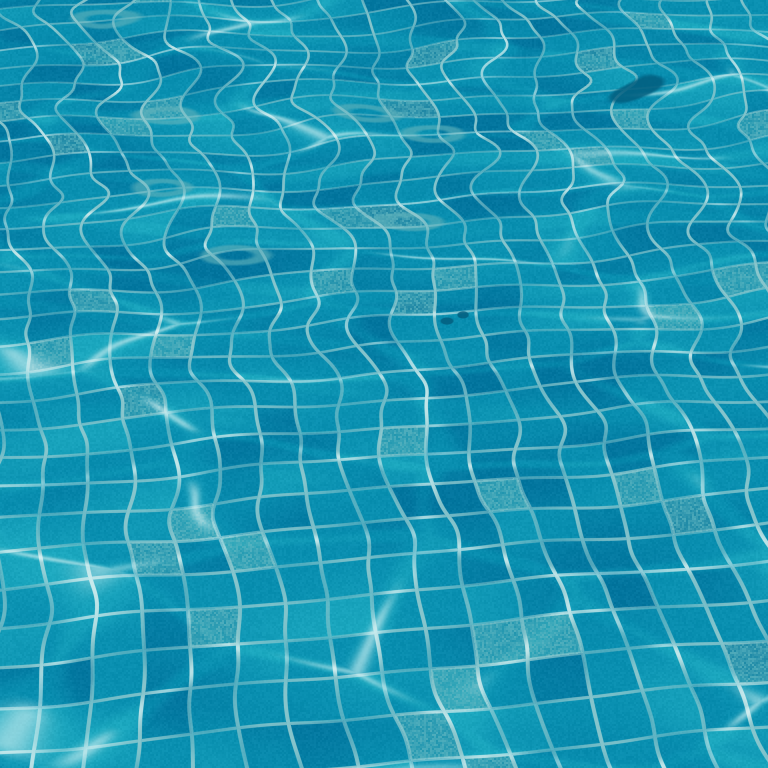
A WebGL 2 fragment shader for this texture:

```glsl
#version 300 es
precision highp float;

uniform vec2 u_resolution;
out vec4 fragColor;

const vec3 DEEP = vec3(0.01, 0.46, 0.62);
const vec3 BLUE = vec3(0.035, 0.56, 0.69);
const vec3 LIT = vec3(0.11, 0.66, 0.75);
const vec3 PALE = vec3(0.36, 0.69, 0.73);
const vec3 GROUT = vec3(0.57, 0.79, 0.81);
const vec3 GLINT = vec3(0.88, 0.96, 0.96);

float hash(vec2 p) {
    vec3 q = fract(vec3(p.xyx) * 0.1031);
    q += dot(q, q.yzx + 33.33);
    return fract((q.x + q.y) * q.z);
}

vec2 hash2(vec2 p) {
    return vec2(hash(p), hash(p + 57.3));
}

// Cellular noise: gap between the two nearest feature points
float cellGap(vec2 p) {
    vec2 cell = floor(p);
    float near = 8.0, second = 8.0;
    for (int j = -1; j <= 1; j++) {
        for (int i = -1; i <= 1; i++) {
            vec2 c = cell + vec2(i, j);
            float d = length(c + hash2(c) - p);
            second = min(second, max(near, d));
            near = min(near, d);
        }
    }
    return second - near;
}

// Layered sines, tighter and stronger with distance
vec2 ripple(vec2 p, float far) {
    vec2 offset = vec2(0.0);
    float amp = mix(0.006, 0.0155, far);
    vec2 q = vec2(p.x * 11.0, p.y * 17.0 + p.y * p.y * 16.0);
    for (int i = 0; i < 3; i++) {
        float k = float(i);
        float bend = 1.4 * sin(q.x * 0.8 + k * 2.1);
        offset += amp * vec2(sin(q.y + bend + k * 1.7),
                             0.42 * sin(q.x + q.y * 0.7 + k * 2.9));
        q = mat2(0.96, 0.28, -0.28, 0.96) * q * 1.6 + 1.3;
        amp *= 0.52;
    }
    return offset;
}

// Canvas plane to tile columns and rows, in perspective
vec2 tilePlane(vec2 p) {
    float columns = 14.5 + 9.5 * p.y - 4.3 * p.y * p.y;
    float lean = p.y * (3.4 * p.y - 2.0);
    float y = p.y - p.x * (0.1 - 0.05 * p.y);
    return vec2(p.x * columns + lean + 0.33,
                y * (16.0 + y * (10.0 + 3.0 * y)) + 0.7);
}

// Canvas distance to the nearest whole value of a coordinate
float lineDistance(float c, float pixel) {
    float slope = length(vec2(dFdx(c), dFdy(c))) / pixel;
    return (0.5 - abs(fract(c) - 0.5)) / max(slope, 4.0);
}

float stroke(float d, float halfWidth, float pixel) {
    return 1.0 - smoothstep(halfWidth - 0.7 * pixel, halfWidth + 0.7 * pixel, d);
}

float blot(vec2 p, vec2 center, vec2 radius) {
    return 1.0 - smoothstep(0.75, 1.1, length((p - center) / radius));
}

void main() {
    float pixel = 1.0 / u_resolution.y;
    vec2 p = gl_FragCoord.xy * pixel;
    float far = smoothstep(0.2, 0.9, p.y);
    vec2 wave = ripple(p, far);
    vec2 tile = tilePlane(p + wave);
    vec2 id = floor(tile);

    // Light gathered by the moving surface
    vec2 drift = p + wave * 1.5;
    float caustic = 1.0 - smoothstep(0.0, 0.16,
        cellGap(drift * vec2(3.2, mix(6.5, 10.0, far)) + vec2(drift.y, 4.0)));
    float swell = sin(p.x * 9.0 + 4.0 * sin(p.y * 7.0))
                * sin(p.y * mix(13.0, 25.0, far) - p.x * 3.0 + 1.0);
    float streak = smoothstep(0.5, 1.0,
        sin(p.y * 88.0 + 2.2 * sin(p.x * 5.0 + p.y * 9.0) + p.x * 4.0)) * far;

    // Glazed tiles, a few of them faded and speckled
    float shade = 0.44 + 0.5 * (hash(id + 3.0) - 0.5) + 0.17 * swell
                + 0.2 * caustic + 0.16 * streak - 0.07 * far;
    vec3 color = mix(DEEP, BLUE, smoothstep(0.05, 0.48, shade));
    color = mix(color, LIT, smoothstep(0.45, 0.9, shade));
    float grain = hash(floor(p * 384.0));
    float faded = step(0.92, hash(id + 19.0));
    color = mix(color, PALE, faded * (0.35 + 0.45 * grain));
    color += 0.035 * (grain - 0.5);

    // Drifting reflections in scattered oval rings
    for (int i = 0; i < 7; i++) {
        vec2 seed = hash2(vec2(float(i) * 7.0 + 2.0, 11.0));
        vec2 r = (p + wave * 0.6 - vec2(seed.x, 0.66 + 0.32 * seed.y)) / vec2(0.042, 0.012);
        float ring = 1.0 - smoothstep(0.1, 0.4, abs(length(r) - 0.75));
        color = mix(color, PALE, 0.65 * ring);
    }

    // Grout, thinner far away and whitened by the light
    float across = stroke(lineDistance(tile.x, pixel), mix(0.0026, 0.0017, far), pixel);
    float along = stroke(lineDistance(tile.y, pixel), mix(0.0021, 0.0012, far), pixel);
    float grout = max(across * 0.92, along * mix(0.82, 0.6, far));
    grout *= 0.8 + 0.2 * sin(p.x * 31.0 + 3.0 * sin(p.y * 23.0));
    color = mix(color, mix(GROUT, GLINT, caustic * 0.8), grout);
    float sparkle = pow(caustic, 5.0) * smoothstep(0.25, 0.85, swell);
    color = mix(color, GLINT, 0.55 * sparkle);

    // Sunken dark leaves
    float leaf = max(blot(p, vec2(0.582, 0.582), vec2(0.009, 0.005)),
                     blot(p, vec2(0.603, 0.59), vec2(0.008, 0.005)));
    leaf = max(leaf, blot(p + wave, vec2(0.82, 0.885), vec2(0.025, 0.016)));
    fragColor = vec4(mix(color, DEEP * 0.8, leaf * 0.85), 1.0);
}
```
